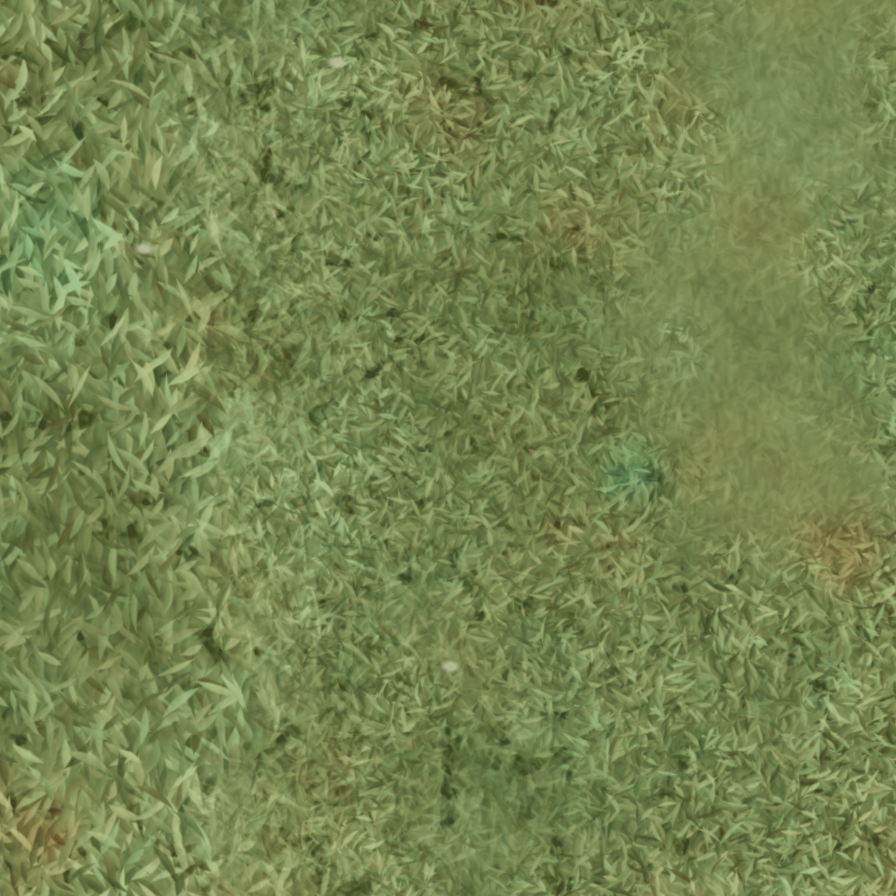
This texture is drawn by a three.js fragment shader. Its source:

```glsl
// A soft, irregular lawn seen from above: layers of curved, tapered grass blades,
// coarse on the left and fine on the right, over mottled ground.
// Broad noise varies light, hue and contrast; a worn, smooth area lies at upper right.
varying vec2 vUv;

const vec3 SHADOW_GREEN = vec3(0.24, 0.275, 0.125);
const vec3 MID_GREEN = vec3(0.47, 0.532, 0.312);
const vec3 LIGHT_GREEN = vec3(0.68, 0.75, 0.52);
const vec3 WARM_SHIFT = vec3(0.055, -0.012, -0.005);
const vec3 COOL_SHIFT = vec3(-0.045, 0.012, 0.025);
const vec3 PALE_FLECK = vec3(0.76, 0.78, 0.64);
const float COARSE_CELLS = 29.0;
const float FINE_CELLS = 50.0;
const float EDGE_SOFTNESS = 0.002;
const float BLADE_WIDTH = 0.13;
const float BLADE_OPACITY = 0.85;
const float BLADE_CONTRAST = 0.86;
const int LAYERS = 7;

float hash(vec2 p) {
  vec3 q = fract(vec3(p.xyx) * 0.1031);
  q += dot(q, q.yzx + 33.33);
  return fract((q.x + q.y) * q.z);
}

float noise(vec2 p) {
  vec2 i = floor(p);
  vec2 f = fract(p);
  f = f * f * (3.0 - 2.0 * f);
  float low = mix(hash(i), hash(i + vec2(1.0, 0.0)), f.x);
  float high = mix(hash(i + vec2(0.0, 1.0)), hash(i + 1.0), f.x);
  return mix(low, high, f.y);
}

float fbm(vec2 p) {
  return 0.53 * noise(p) + 0.3 * noise(p * 2.1 + 7.3) + 0.17 * noise(p * 4.3 + 19.1);
}

float patchAt(vec2 p, vec2 center, float radius) {
  vec2 d = (p - center) / radius;
  return exp(-dot(d, d));
}

float segmentDistance(vec2 p, vec2 a, vec2 b) {
  vec2 ab = b - a;
  return length(p - a - ab * clamp(dot(p - a, ab) / dot(ab, ab), 0.0, 1.0));
}

// Draws overlapping blades; returns tone in x and warmth in y.
vec2 grassBlades(vec2 uv, float cells, float spread, float groundTone) {
  vec2 shade = vec2(groundTone, 0.0);
  float soft = EDGE_SOFTNESS * cells;
  for (int layer = 0; layer < LAYERS; layer++) {
    float depth = float(layer) / float(LAYERS - 1);
    vec2 shift = vec2(17.37, 31.71) * float(layer + 1);
    vec2 p = uv * cells + shift;
    for (int y = -1; y <= 1; y++) {
      for (int x = -1; x <= 1; x++) {
        vec2 id = floor(p) + vec2(float(x), float(y));
        vec2 key = id + cells * 3.0;
        vec2 jitter = vec2(hash(key), hash(key + 71.3)) - 0.5;
        vec2 q = p - id - 0.5 - 0.7 * jitter;
        float angle = (hash(key + 23.9) - 0.5) * spread;
        float c = cos(angle);
        float s = sin(angle);
        q = vec2(c * q.x - s * q.y, s * q.x + c * q.y);
        q.x += (hash(key + 47.1) - 0.5) * 0.6 * q.y * q.y;
        float along = q.y / mix(0.35, 0.75, hash(key + 91.7));
        float width = BLADE_WIDTH * mix(0.65, 1.2, hash(key + 113.5));
        float cover = 1.0 - smoothstep(-soft, soft, abs(q.x) - width * (1.0 - along * along));
        float tone = 0.5 + (hash(key + 137.9) - 0.5) * BLADE_CONTRAST;
        tone += 0.12 * (depth - 0.45) + 0.1 * clamp(q.x / width, -1.0, 1.0) + 0.05 * along;
        float warmth = hash(key + 171.1) * 2.0 - 1.0;
        shade = mix(shade, vec2(tone, warmth), cover * BLADE_OPACITY);
      }
    }
  }
  return shade;
}

void main() {
  vec2 uv = vUv;
  float broad = fbm(uv * 4.0 + 3.7);
  float mottled = fbm(uv * 13.0 + 41.0);

  // Ground and blade size
  float ground = 0.12 + 0.56 * fbm(uv * 48.0);
  float fineness = smoothstep(0.28, 0.6, uv.x + 0.12 * uv.y + 0.5 * (broad - 0.5));
  vec2 coarse = grassBlades(uv, COARSE_CELLS, 2.5, ground);
  vec2 fine = grassBlades(uv, FINE_CELLS, 3.0, ground);
  vec2 shade = mix(coarse, fine, fineness);

  // Worn area with only faint upright grain
  float wornDistance = segmentDistance(uv, vec2(0.89, 1.0), vec2(0.83, 0.68));
  wornDistance = min(wornDistance, segmentDistance(uv, vec2(0.79, 0.68), vec2(0.89, 0.47)));
  float worn = 1.0 - smoothstep(0.03, 0.17, wornDistance + 0.22 * (mottled - 0.5));
  float detail = mix(0.72, 1.08, smoothstep(0.32, 0.62, broad)) * mix(1.0, 0.22, worn);
  float grain = noise(uv * vec2(190.0, 95.0)) - 0.5;
  float tone = 0.5 + (shade.x - 0.5) * detail + 0.13 * grain;
  tone += 0.32 * (broad - 0.5) + 0.24 * (mottled - 0.5) + 0.02 * worn;

  // Small dark gaps between tufts
  float gaps = smoothstep(0.68, 0.82, fbm(uv * 34.0 + 83.0)) * (1.0 - worn);
  tone -= 0.3 * gaps;

  // Warm earth and bluish weed patches
  float warmth = shade.y * detail * 0.6 + 1.5 * (fbm(uv * 8.0 + 59.0) - 0.5);
  float earth = patchAt(uv, vec2(0.94, 0.39), 0.045) + patchAt(uv, vec2(0.05, 0.07), 0.04);
  float weed = patchAt(uv, vec2(0.705, 0.475), 0.04) + 0.6 * patchAt(uv, vec2(0.05, 0.75), 0.06);
  warmth += 1.1 * earth - 1.5 * weed;
  tone = clamp(tone - 0.1 * earth, 0.0, 1.0);

  vec3 color = mix(SHADOW_GREEN, MID_GREEN, min(tone * 2.0, 1.0));
  color = mix(color, LIGHT_GREEN, max(tone * 2.0 - 1.0, 0.0));
  color += WARM_SHIFT * max(warmth, 0.0) + COOL_SHIFT * max(-warmth, 0.0);

  // Rare pale petals
  vec2 cell = floor(uv * 9.0);
  vec2 petal = fract(uv * 9.0) - 0.3 - 0.4 * vec2(hash(cell + 5.0), hash(cell + 9.0));
  float fleck = 1.0 - smoothstep(0.03, 0.1, length(petal * vec2(0.8, 1.3)));
  color = mix(color, PALE_FLECK, 0.8 * fleck * step(0.965, hash(cell + 211.0)));

  gl_FragColor = vec4(color, 1.0);
}
```
